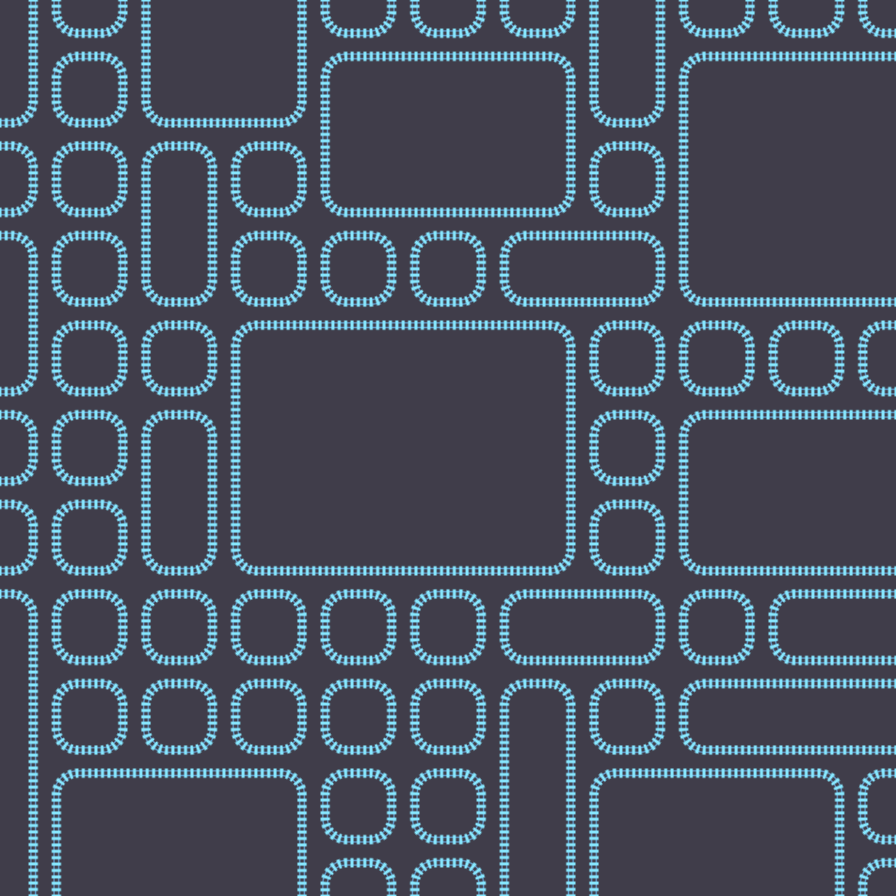
Give the GLSL for this pattern, as a three.js fragment shader.

```glsl
#define CELLS 10.0
#define TRIES 56
#define LARGE_TRIES 18
#define SEED 3.0
#define INSET 0.129
#define RADIUS 0.24
#define TIE_LENGTH 0.104
#define TIE_WIDTH 0.034
#define TIE_PITCH 0.072
#define RAIL_OFFSET 0.026
#define RAIL_WIDTH 0.011
#define SOFT 0.02

varying vec2 vUv;

const vec3 GROUND = vec3(0.25, 0.24, 0.29);
const vec3 RAIL_COLOR = vec3(0.42, 0.70, 0.92);
const vec3 TIE_COLOR = vec3(0.53, 0.91, 1.0);
const float QUARTER_TURN = 1.5708;

float hash(vec2 p) {
  return fract(sin(dot(p, vec2(12.9898, 78.233))) * 43758.5453);
}

float stroke(float dist, float width) {
  return clamp(0.5 + (0.5 * width - dist) / SOFT, 0.0, 1.0);
}

bool overlaps(vec4 a, vec4 b) {
  return all(lessThan(a.xy, b.zw)) && all(lessThan(b.xy, a.zw));
}

// Candidate block as (low corner, high corner): large blocks first, then strips
vec4 candidate(int index) {
  if (index == 0) return vec4(3.0, 4.0, 7.0, 7.0);
  float k = float(index);
  vec2 origin = floor(fract(k * vec2(0.7549, 0.5698) + 0.5) * (CELLS + 3.0)) - 2.0;
  vec2 random = vec2(hash(vec2(k, SEED)), hash(vec2(SEED, k + 7.0)));
  vec2 size = 2.0 + floor(random * 2.3);
  if (index >= LARGE_TRIES) {
    float span = 2.0 + floor(random.x * 1.4);
    size = random.y < 0.5 ? vec2(span, 1.0) : vec2(1.0, span);
  }
  return vec4(origin, origin + size);
}

// Block that holds p; cells left free stay single
vec4 findBlock(vec2 p) {
  vec4 placed[TRIES];
  vec4 block = vec4(floor(p), floor(p) + 1.0);
  for (int i = 0; i < TRIES; i++) {
    vec4 box = candidate(i);
    bool isFree = true;
    for (int j = 0; j < TRIES; j++) {
      if (j >= i) break;
      if (overlaps(box, placed[j])) {
        isFree = false;
        break;
      }
    }
    placed[i] = isFree ? box : vec4(-9.0);
    if (isFree && all(greaterThanEqual(p, box.xy)) && all(lessThan(p, box.zw))) {
      block = box;
      break;
    }
  }
  return block;
}

// Coverage of (rails, ties) around a rounded loop, p relative to its centre
vec2 railwayLoop(vec2 p, vec2 halfSize) {
  vec2 straight = halfSize - RADIUS;
  vec2 a = abs(p);
  vec2 q = a - straight;
  float across = abs(length(max(q, 0.0)) + min(max(q.x, q.y), 0.0) - RADIUS);

  // Arc length from the middle of the right side to the middle of the top
  float arc = RADIUS * QUARTER_TURN;
  float along = a.y;
  if (min(q.x, q.y) > 0.0) along = straight.y + RADIUS * atan(q.y, q.x);
  else if (q.y > q.x) along = straight.y + arc + straight.x - a.x;

  // Whole number of ties per quarter loop
  float quarter = straight.x + straight.y + arc;
  float pitch = quarter / floor(quarter / TIE_PITCH + 0.5);
  float toTie = abs(fract(along / pitch + 0.5) - 0.5) * pitch;

  float rails = stroke(abs(across - RAIL_OFFSET), RAIL_WIDTH);
  float ties = stroke(toTie, TIE_WIDTH) * stroke(across, TIE_LENGTH);
  return vec2(rails, ties);
}

void main() {
  vec2 p = vUv * CELLS + 0.5;
  vec4 block = findBlock(p);
  vec2 center = 0.5 * (block.xy + block.zw);
  vec2 halfSize = 0.5 * (block.zw - block.xy) - INSET;
  vec2 track = railwayLoop(p - center, halfSize);

  vec3 color = mix(GROUND, RAIL_COLOR, track.x);
  color = mix(color, TIE_COLOR, track.y);
  gl_FragColor = vec4(color, 1.0);
}
```
